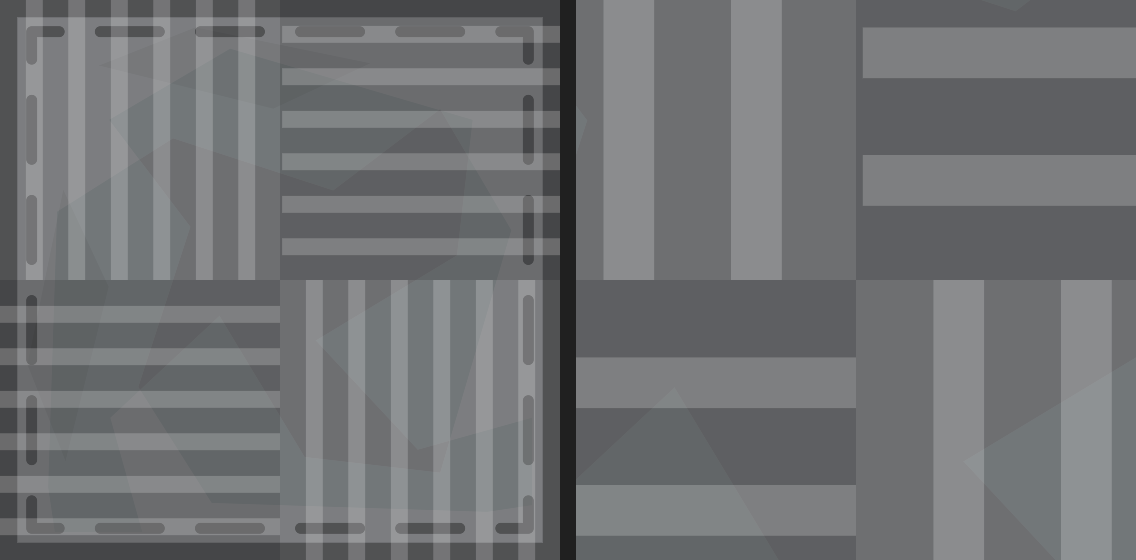
Left, the full canvas; right, a detail of the centre.
Write a three.js fragment shader that draws this pattern.

```glsl
varying vec2 vUv;

#define STRIPE_PITCH 0.0759
#define STRIPE_WIDTH 0.0302
#define STRIPE_START 0.0612
#define STRIPE_LIGHT 0.2
#define BORDER_HALF 0.469
#define DASH_LINE 0.4434
#define DASH_PITCH 0.1788
#define DASH_HALF 0.0527
#define DASH_RADIUS 0.0098
#define FRAME_SHADE 0.65
#define PANEL_SHADE 0.86
#define SHARD_SHADE 0.955

const vec3 PLAIN = vec3(0.487, 0.492, 0.502);
const vec3 SINGLE = vec3(0.447, 0.466, 0.474);
const vec3 DOUBLE = vec3(0.43, 0.435, 0.445);

const vec2 FACET[12] = vec2[12](
  vec2(-0.191, 0.253), vec2(0.095, 0.160), vec2(0.286, 0.305),
  vec2(0.413, 0.089), vec2(0.286, -0.344), vec2(0.044, -0.316),
  vec2(-0.108, -0.064), vec2(-0.303, -0.246), vec2(-0.246, -0.450),
  vec2(-0.402, -0.450), vec2(-0.414, -0.370), vec2(-0.398, 0.122));
const vec2 SHARD[4] = vec2[4](
  vec2(-0.323, 0.383), vec2(-0.151, 0.451),
  vec2(0.161, 0.387), vec2(-0.012, 0.306));

// Coverage of a shape from its signed distance, negative inside
float cover(float d) {
  float aa = fwidth(vUv.x);
  return 1.0 - smoothstep(-0.5 * aa, 0.5 * aa, d);
}

// Accumulates one polygon edge: nearest squared distance and inside sign
void addEdge(vec2 p, vec2 a, vec2 b, inout float nearest, inout float side) {
  vec2 e = b - a;
  vec2 w = p - a;
  vec2 r = w - e * clamp(dot(w, e) / dot(e, e), 0.0, 1.0);
  nearest = min(nearest, dot(r, r));
  bool below = a.y <= p.y;
  bool above = b.y > p.y;
  float turn = e.x * w.y - e.y * w.x;
  if (below == above && (turn > 0.0) == below) side = -side;
}

float facet(vec2 p) {
  float nearest = 9.0, side = 1.0;
  for (int i = 0; i < 12; i++)
    addEdge(p, FACET[i], FACET[(i + 1) % 12], nearest, side);
  return cover(side * sqrt(nearest));
}

float shard(vec2 p) {
  float nearest = 9.0, side = 1.0;
  for (int i = 0; i < 4; i++)
    addEdge(p, SHARD[i], SHARD[(i + 1) % 4], nearest, side);
  return cover(side * sqrt(nearest));
}

// Distance to six bars in each half of the canvas
float stripes(float t) {
  float local = mod(t, 0.5) - STRIPE_START;
  float k = clamp(floor(local / STRIPE_PITCH + 0.5), 0.0, 5.0);
  return abs(local - k * STRIPE_PITCH) - 0.5 * STRIPE_WIDTH;
}

// Rounded dashes along a square, meeting as an L in each corner
float dashes(vec2 p) {
  vec2 q = abs(p);
  float across = max(q.x, q.y);
  float along = min(q.x, q.y);
  float offset = abs(mod(along, DASH_PITCH) - 0.5 * DASH_PITCH);
  float past = max(max(offset - DASH_HALF, along - DASH_LINE), 0.0);
  return length(vec2(past, across - DASH_LINE)) - DASH_RADIUS;
}

void main() {
  vec2 p = vUv - 0.5;
  vec2 turned = vec2(p.y, -p.x);

  // Overlapping facets, each shape used upright and turned by a quarter
  float a = facet(p);
  float b = facet(turned);
  vec3 color = mix(PLAIN, SINGLE, a + b - 2.0 * a * b);
  color = mix(color, DOUBLE, a * b);
  color *= mix(1.0, SHARD_SHADE, shard(p));
  color *= mix(1.0, SHARD_SHADE, shard(turned));

  // Border and stitching
  float border = 1.0 - cover(max(abs(p.x), abs(p.y)) - BORDER_HALF);
  float frame = max(border, cover(dashes(p)));
  color *= mix(1.0, FRAME_SHADE, frame);

  // Alternating panels with crossing stripe directions
  float right = cover(-p.x);
  float top = cover(-p.y);
  float crosswise = mix(1.0 - right, right, top);
  color *= mix(1.0, PANEL_SHADE, crosswise);
  float seam = 0.002 - abs(p.x - 0.002);
  float upright = cover(stripes(vUv.x));
  float level = cover(max(stripes(1.0 - vUv.y), seam));
  color = mix(color, vec3(1.0), STRIPE_LIGHT * mix(upright, level, crosswise));

  gl_FragColor = vec4(color, 1.0);
}
```
